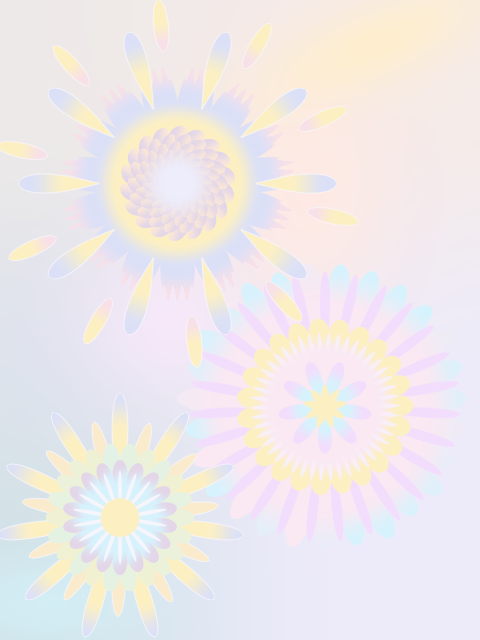
This background is drawn by a Shadertoy shader. Its source:

```glsl
// Three pale layered blossoms float over a soft pastel wash.
// Each ring of petals is one tapered shape repeated by folding the angle;
// the wash is a bilinear gradient with a few gaussian glows on top.

#define CENTER_A vec2(0.370, 0.951)
#define CENTER_B vec2(0.677, 0.486)
#define CENTER_C vec2(0.250, 0.255)
#define RIM_WIDTH 0.0018
#define SCALE_RINGS 5
#define SCALE_COUNT 18.0

const float TAU = 6.2831853;
const vec3 YELLOW = vec3(0.99, 0.94, 0.76);
const vec3 BLUE   = vec3(0.86, 0.88, 0.97);
const vec3 PINK   = vec3(0.97, 0.88, 0.91);
const vec3 BLUSH  = vec3(0.98, 0.91, 0.95);
const vec3 LILAC  = vec3(0.95, 0.87, 0.99);
const vec3 CYAN   = vec3(0.84, 0.95, 0.99);
const vec3 MINT   = vec3(0.89, 0.95, 0.90);
const vec3 MAUVE  = vec3(0.89, 0.84, 0.91);
const vec3 PEARL  = vec3(0.97, 0.96, 0.99);

float hash(float n) {
    n = fract(n * 0.1031);
    n *= n + 33.33;
    return fract(n * (n + n));
}

// Folds p into one of n sectors: x outward, y sideways, z sector index.
vec3 fold(vec2 p, float n, float degrees) {
    float a = atan(p.y, p.x) - radians(degrees);
    float id = floor(a * n / TAU + 0.5);
    a -= id * TAU / n;
    return vec3(length(p) * vec2(cos(a), sin(a)), mod(id, n));
}

// Tapered petal from r0 to r1; a larger taper moves the belly outward.
float petal(vec2 q, float r0, float r1, float halfWidth, float taper) {
    float u = clamp((q.x - r0) / (r1 - r0), 0.0, 1.0);
    float belly = taper / (taper + 0.5);
    float peak = pow(belly, taper) * sqrt(1.0 - belly);
    float w = halfWidth * pow(u, taper) * sqrt(1.0 - u) / peak;
    return max(abs(q.y) - w, max(r0 - q.x, q.x - r1));
}

float cover(float d) {
    float px = 0.8 / iResolution.x;
    return smoothstep(px, -px, d);
}

void paint(inout vec3 col, vec3 ink, float d) {
    col = mix(col, ink, cover(d));
}

void paintRimmed(inout vec3 col, vec3 ink, float d) {
    paint(col, PEARL, d - RIM_WIDTH);
    paint(col, ink, d);
}

float glow(vec2 p, vec2 center, vec2 size) {
    vec2 d = (p - center) / size;
    return exp(-dot(d, d));
}

vec3 wash(vec2 uv) {
    vec3 left = mix(vec3(0.81, 0.88, 0.90), vec3(0.93, 0.915, 0.91), smoothstep(0.0, 0.85, uv.y));
    vec3 right = mix(vec3(0.93, 0.92, 0.98), vec3(0.96, 0.92, 0.91), smoothstep(0.4, 0.85, uv.y));
    vec3 col = mix(left, right, smoothstep(0.0, 0.75, uv.x));
    col = mix(col, vec3(0.86, 0.88, 0.94), 0.6 * glow(uv, vec2(0.1, 0.46), vec2(0.25, 0.2)));
    col = mix(col, vec3(0.97, 0.91, 0.98), 0.9 * glow(uv, vec2(0.36, 0.5), vec2(0.2, 0.13)));
    col = mix(col, vec3(1.0, 0.915, 0.89), 0.9 * glow(uv, vec2(0.64, 0.70), vec2(0.18, 0.2)));
    vec2 tilted = vec2(uv.x, uv.y - 0.28 * (uv.x - 0.78));
    col = mix(col, vec3(1.0, 0.935, 0.80), 0.9 * glow(tilted, vec2(0.78, 0.93), vec2(0.24, 0.07)));
    return mix(col, vec3(0.83, 0.94, 0.97), 0.8 * glow(uv, vec2(0.1, 0.06), vec2(0.22, 0.08)));
}

// Lower right: broad rays, lilac blades, a golden crown and a small rosette.
void blossomB(inout vec3 col, vec2 p) {
    float r = length(p);
    vec3 q = fold(p, 27.0, 96.7);
    float reach = 0.292 + 0.018 * hash(q.z + 3.0);
    vec3 tip = mix(BLUSH, CYAN, smoothstep(0.15, 0.6, hash(q.z + 11.0)));
    paint(col, mix(BLUSH, tip, smoothstep(0.21, 0.29, r)), petal(q.xy, 0.08, reach, 0.026, 0.9));
    q = fold(p, 27.0, 90.0);
    paint(col, LILAC, petal(q.xy, 0.13, 0.282, 0.0105, 0.7));
    q = fold(p, 23.0, 173.0);
    paint(col, mix(BLUSH, YELLOW, smoothstep(0.11, 0.155, r)), petal(q.xy, 0.06, 0.184, 0.022, 1.2));
    q = fold(p, 46.0, 173.0);
    paint(col, mix(PEARL, BLUSH, 0.4), petal(q.xy, 0.05, 0.155, 0.005, 0.6));
    col = mix(col, BLUSH, smoothstep(0.14, 0.10, r));
    q = fold(p, 9.0, 270.0);
    paint(col, mix(CYAN, LILAC, smoothstep(0.045, 0.085, r)), petal(q.xy, 0.0, 0.098, 0.0145, 1.0));
    q = fold(p, 9.0, 290.0);
    paint(col, YELLOW, petal(q.xy, 0.0, 0.045, 0.007, 0.5));
    col = mix(col, YELLOW, smoothstep(0.04, 0.012, r));
}

// Upper left: loose slivers, long spears, toothed petals and a swirled heart.
void blossomA(inout vec3 col, vec2 p) {
    float r = length(p);
    vec3 q = fold(p, 10.0, 96.0);
    vec3 ink = mix(PINK, YELLOW, smoothstep(0.29, 0.34, r));
    paintRimmed(col, ink, petal(q.xy, 0.278, 0.384, 0.0145, 0.5));

    q = fold(p, 15.0, 6.0);
    float teeth = q.x - 0.228 - 0.016 * cos(q.y * 330.0);
    ink = mix(YELLOW, BLUE, smoothstep(0.125, 0.175, r));
    ink = mix(ink, PINK, smoothstep(0.185, 0.235, r));
    paint(col, ink, max(petal(q.xy, 0.05, 0.262, 0.036, 0.7), teeth));

    q = fold(p, 10.0, 0.0);
    ink = mix(YELLOW, BLUE, smoothstep(0.23, 0.31, r));
    paintRimmed(col, ink, petal(q.xy, 0.165, 0.330, 0.019, 1.1));

    for (int i = 0; i < SCALE_RINGS; i++) {
        float k = float(i);
        float rim = 0.120 - 0.016 * k;
        q = fold(p, SCALE_COUNT, 10.0 + 13.0 * k);
        q.y += 0.35 * (q.x - rim + 0.02);
        ink = mix(mix(YELLOW, PINK, 0.6), MAUVE, smoothstep(-0.014, 0.012, q.y));
        paint(col, ink, petal(q.xy, rim - 0.055, rim, 0.16 * rim, 0.8));
    }
    col = mix(col, vec3(0.93, 0.93, 0.985), smoothstep(0.085, 0.025, r));
}

// Lower left: rimmed rays, thin spikes, mint lobes and mauve bulbs.
void blossomC(inout vec3 col, vec2 p) {
    float r = length(p);
    vec3 q = fold(p, 11.0, 7.0);
    vec3 ink = mix(YELLOW, vec3(0.97, 0.90, 0.84), 0.5);
    paintRimmed(col, ink, petal(q.xy, 0.03, 0.205, 0.014, 0.5));
    q = fold(p, 11.0, 90.0);
    ink = mix(YELLOW, BLUE, smoothstep(0.18, 0.255, r));
    paintRimmed(col, ink, petal(q.xy, 0.03, 0.258, 0.0155, 1.1));
    q = fold(p, 22.0, 98.0);
    paint(col, mix(MINT, YELLOW, 0.6 * hash(q.z)), petal(q.xy, 0.03, 0.155, 0.018, 1.1));
    q = fold(p, 18.0, 90.0);
    paint(col, mix(CYAN, MAUVE, smoothstep(0.07, 0.11, r + 0.6 * q.y)), petal(q.xy, 0.02, 0.120, 0.0155, 1.1));
    paint(col, PEARL, petal(q.xy, 0.02, 0.098, 0.004, 0.5));
    paint(col, YELLOW, r - 0.040);
}

void mainImage(out vec4 fragColor, in vec2 fragCoord) {
    vec2 p = fragCoord / iResolution.x;
    vec3 col = wash(fragCoord / iResolution.xy);
    blossomB(col, p - CENTER_B);
    blossomA(col, p - CENTER_A);
    blossomC(col, p - CENTER_C);
    fragColor = vec4(col, 1.0);
}
```
